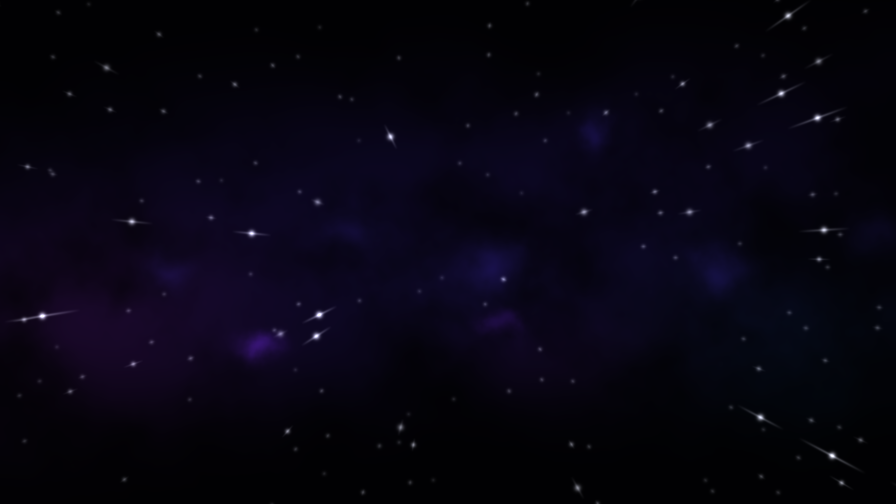
Reproduce this background procedurally as a Shadertoy shader.

```glsl
// Deep space: a dim indigo nebula band with brighter violet clumps,
// built from fractal noise and soft glows, under hashed grid layers of
// stars whose faint streaks point away from the centre of the canvas.

const vec3 SPACE  = vec3(0.004, 0.004, 0.010);
const vec3 INDIGO = vec3(0.036, 0.020, 0.108);
const vec3 PLUM   = vec3(0.050, 0.010, 0.055);
const vec3 TEAL   = vec3(0.002, 0.022, 0.036);
const vec3 BLUE   = vec3(0.085, 0.060, 0.260);
const vec3 VIOLET = vec3(0.160, 0.055, 0.330);
const vec3 STAR   = vec3(0.92, 0.93, 1.00);

float hash(vec2 p) {
    vec3 q = fract(p.xyx * vec3(0.1031, 0.1030, 0.0973));
    q += dot(q, q.yzx + 33.33);
    return fract((q.x + q.y) * q.z);
}

float noise(vec2 p) {
    vec2 cell = floor(p), f = fract(p);
    f = f * f * (3.0 - 2.0 * f);
    float low = mix(hash(cell), hash(cell + vec2(1, 0)), f.x);
    float high = mix(hash(cell + vec2(0, 1)), hash(cell + vec2(1, 1)), f.x);
    return mix(low, high, f.y);
}

float fbm(vec2 p) {
    float sum = 0.0, amplitude = 0.5;
    for (int i = 0; i < 5; i++) {
        sum += amplitude * noise(p);
        p = mat2(1.6, 1.2, -1.2, 1.6) * p + 7.3;
        amplitude *= 0.5;
    }
    return sum;
}

// Soft elliptical spot
float glow(vec2 p, vec2 centre, vec2 size) {
    vec2 d = (p - centre) / size;
    return exp(-dot(d, d));
}

vec3 nebula(vec2 p) {
    float cloud = fbm(p * 4.5 + 31.0);
    float wisps = smoothstep(0.22, 0.72, cloud);

    // Wide band and its side tints
    float height = abs(p.y - 0.02 - 0.07 * p.x) / 0.30;
    float band = exp(-height * height * height) * mix(1.0, 0.55, smoothstep(0.2, 0.9, abs(p.x)));
    vec3 color = SPACE + INDIGO * band * (0.25 + 0.95 * wisps);
    color += PLUM * glow(p, vec2(-0.70, -0.13), vec2(0.32, 0.20)) * (0.35 + wisps);
    color += PLUM * 0.5 * glow(p, vec2(0.22, -0.20), vec2(0.22, 0.10)) * wisps;
    color += TEAL * glow(p, vec2(0.70, -0.16), vec2(0.30, 0.18)) * (0.4 + wisps);

    // Brighter clumps with ragged edges
    vec2 ragged = p + 0.07 * (vec2(fbm(p * 13.0), fbm(p * 13.0 + 50.0)) - 0.48);
    float blue = 0.55 * glow(ragged, vec2(-0.19, 0.05), vec2(0.055, 0.045))
               + 0.65 * glow(ragged, vec2(0.29, 0.24), vec2(0.025, 0.045))
               + 0.80 * glow(ragged, vec2(0.09, -0.02), vec2(0.050, 0.055))
               + 0.75 * glow(ragged, vec2(0.54, -0.04), vec2(0.045, 0.035))
               + 0.55 * glow(ragged, vec2(-0.55, -0.03), vec2(0.045, 0.035))
               + 0.35 * glow(ragged, vec2(0.84, 0.04), vec2(0.050, 0.035))
               + 0.30 * glow(ragged, vec2(0.02, -0.06), vec2(0.160, 0.080));
    float violet = 0.90 * glow(ragged, vec2(-0.375, -0.185), vec2(0.040, 0.026))
                 + 0.75 * glow(ragged, vec2(0.106, -0.137), vec2(0.026, 0.024));
    return color + (BLUE * blue + VIOLET * violet) * (0.55 + 0.6 * wisps);
}

// One star per chosen grid cell, with a streak along its radial direction
float starLayer(vec2 p, float cells, float chance, float radius, float stretch, float seed) {
    float light = 0.0;
    vec2 home = floor(p * cells);
    for (int y = -1; y <= 1; y++)
    for (int x = -1; x <= 1; x++) {
        vec2 cell = home + vec2(x, y);
        vec2 key = cell + seed;
        if (hash(key + 91.7) > chance) continue;
        vec2 jitter = vec2(hash(key + 13.1), hash(key + 47.9));
        vec2 star = (cell + 0.1 + 0.8 * jitter) / cells;
        float power = mix(0.35, 1.0, hash(key + 71.3));
        vec2 outward = normalize(star + 0.0001);
        vec2 d = p - star;
        float along = dot(d, outward);
        float across = dot(d, vec2(-outward.y, outward.x));
        float reach = stretch * (0.25 + length(star)) * power;
        float core = exp(-dot(d, d) / (radius * radius));
        float line = exp(-pow(across / (0.42 * radius), 2.0));
        float fade = max(0.0, 1.0 - abs(along) / reach);
        light += power * (core + 0.38 * line * fade);
    }
    return light;
}

void mainImage(out vec4 fragColor, in vec2 fragCoord) {
    vec2 p = (fragCoord - 0.5 * iResolution.xy) / iResolution.y;
    vec3 color = nebula(p);

    // Faint dust, small stars, then bright streaking stars
    color += STAR * 0.22 * starLayer(p, 15.0, 0.24, 0.0045, 0.012, 120.0);
    color += STAR * 0.45 * starLayer(p, 10.0, 0.22, 0.0048, 0.025, 260.0);
    color += STAR * 0.95 * starLayer(p, 7.0, 0.26, 0.0062, 0.075, 410.0);

    fragColor = vec4(clamp(color, 0.0, 1.0), 1.0);
}
```
